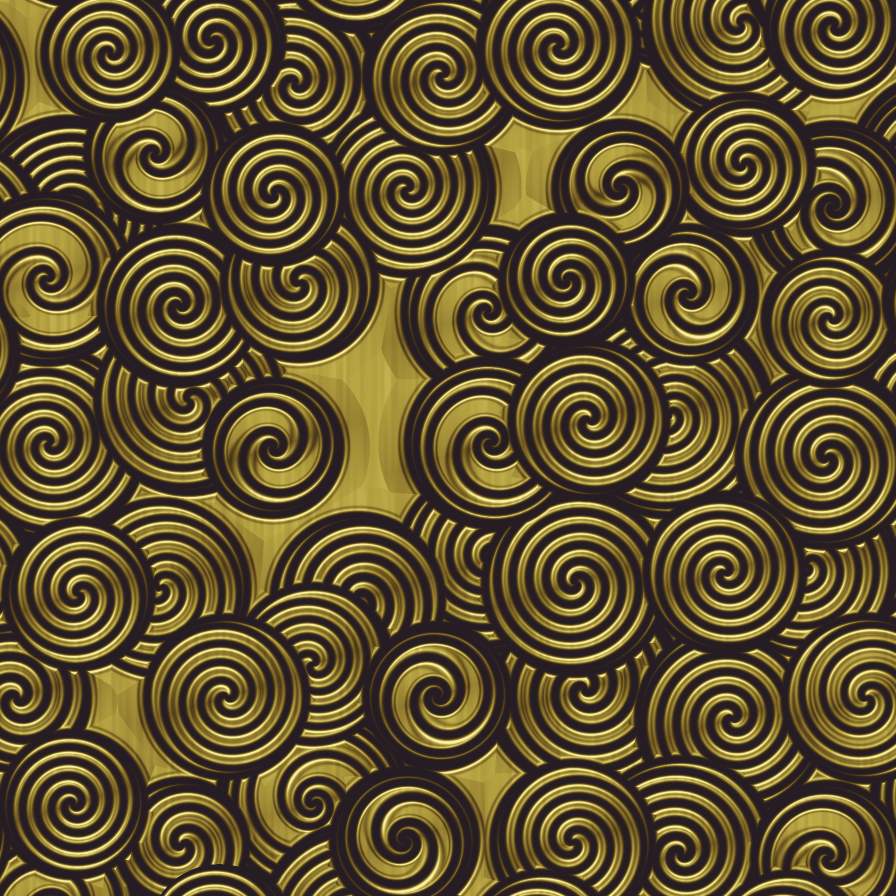
Reproduce this pattern procedurally as a Shadertoy shader.

```glsl
const float TAU = 6.28318531;
const float GRID = 7.0;              // discs along the canvas height
const float JITTER = 0.75;           // disc scatter inside its cell
const float RADIUS_LOW = 0.114;      // radius of the undermost discs
const float RADIUS_TOP = 0.070;      // radius of the uppermost discs
const float PITCH_MIN = 0.0150;      // distance between neighbouring ridges
const float PITCH_MAX = 0.0220;
const float GROOVE_HALF = 0.0031;
const float RIM_INSIDE = 0.0022;     // dark outline within a disc
const float RIM_OUTSIDE = 0.0044;    // dark shadow around a disc
const float EDGE_SOFT = 0.0010;
const float WIDE_SHARE = 0.17;       // share of discs with broad bands
const float WIDE_WARP = 0.58;
const float BRUSH_AMOUNT = 0.40;
const vec2 LIGHT = vec2(-0.29, 0.957);
const int SAMPLES = 2;

// Metal tones from groove to highlight
const vec3 TONES[6] = vec3[6](
    vec3(0.145, 0.115, 0.138), vec3(0.21, 0.155, 0.105),
    vec3(0.37, 0.285, 0.105), vec3(0.55, 0.46, 0.17),
    vec3(0.72, 0.65, 0.26), vec3(0.97, 0.94, 0.64));

vec3 hash3(vec2 p) {
    vec3 q = fract(p.xyx * vec3(0.1031, 0.1030, 0.0973));
    q += dot(q, q.yxz + 33.33);
    return fract((q.xxy + q.yzz) * q.zyx);
}

float valueNoise(vec2 p) {
    vec2 i = floor(p), f = fract(p);
    f = f * f * (3.0 - 2.0 * f);
    float low = mix(hash3(i).x, hash3(i + vec2(1, 0)).x, f.x);
    float high = mix(hash3(i + vec2(0, 1)).x, hash3(i + vec2(1, 1)).x, f.x);
    return mix(low, high, f.y);
}

// Centre, radius and stacking priority of the disc in a cell
vec4 discAt(vec2 cell) {
    vec3 h = hash3(cell + 17.0);
    vec2 centre = (cell + 0.5 + JITTER * (h.xy - 0.5)) / GRID;
    float radius = mix(RADIUS_LOW, RADIUS_TOP, h.z) + 0.012 * (hash3(cell + 91.0).x - 0.5);
    return vec4(centre, radius, h.z);
}

// Two-armed spiral: outward direction in xy, depth inside the ridge in z
vec3 spiralRidge(vec2 p, float radius, vec2 cell) {
    vec3 h = hash3(cell + 53.0), g = hash3(cell + 131.0);
    float r = max(length(p), 1e-4), q = r / radius;
    float warp = g.x < WIDE_SHARE ? WIDE_WARP : 0.16 * g.y;
    float turns = radius / mix(PITCH_MIN, PITCH_MAX, h.x);
    float spin = h.y < 0.5 ? -1.0 : 1.0;
    float phase = turns * (q + warp * sin(TAU * q) / TAU)
                + spin * atan(p.y, p.x) * 2.0 / TAU + h.z;
    float slope = length(vec2(turns / radius * (1.0 + warp * cos(TAU * q)), 2.0 / (TAU * r)));
    float side = fract(phase) - 0.5;
    float depth = (0.5 - abs(side)) / slope - GROOVE_HALF * mix(0.85, 1.2, g.z);
    return vec3(p / r * (side < 0.0 ? -1.0 : 1.0), depth);
}

// Depth and outward direction of the visible relief
vec3 relief(vec2 uv) {
    vec2 home = floor(uv * GRID), topCell = home;
    vec4 top = vec4(0.0, 0.0, 0.0, -1.0);
    for (int k = 0; k < 9; k++) {
        vec2 cell = home + vec2(k % 3, k / 3) - 1.0;
        vec4 disc = discAt(cell);
        if (disc.w > top.w && distance(uv, disc.xy) < disc.z) {
            top = disc;
            topCell = cell;
        }
    }
    vec3 surface = vec3(LIGHT, 0.03);
    if (top.w >= 0.0) {
        vec2 p = uv - top.xy;
        surface = spiralRidge(p, top.z, topCell);
        float rim = top.z - length(p) - RIM_INSIDE;
        if (rim < surface.z) surface = vec3(normalize(p), rim);
    }
    // Cut by the shadows of all discs lying above
    for (int k = 0; k < 9; k++) {
        vec4 disc = discAt(home + vec2(k % 3, k / 3) - 1.0);
        vec2 toDisc = disc.xy - uv;
        float clearance = length(toDisc) - disc.z - RIM_OUTSIDE;
        if (disc.w > top.w && clearance < surface.z)
            surface = vec3(normalize(toDisc), clearance);
    }
    return surface;
}

float bump(float x, float centre, float width) {
    float t = (x - centre) / width;
    return exp(-t * t);
}

vec3 metal(vec2 uv) {
    vec3 s = relief(uv);
    float depth = s.z, lit = dot(s.xy, LIGHT), sheen = abs(lit);
    float brush = valueNoise(uv * vec2(260.0, 14.0)) - 0.5;
    // Rounded body, polished line, reflected dark line, flat plateau
    float tone = 1.0 + smoothstep(0.0, 0.0036, depth) * (1.35 + 1.45 * sheen + BRUSH_AMOUNT * brush);
    tone += bump(depth, 0.0032, 0.0013) * (0.25 + 1.7 * max(lit, 0.0) + 0.5 * max(-lit, 0.0));
    tone -= bump(depth, 0.0066, 0.0013) * 0.9;
    tone += smoothstep(0.0065, 0.0095, depth) * (0.9 - 0.7 * sheen);
    tone *= smoothstep(-EDGE_SOFT, EDGE_SOFT, depth);
    vec3 colour = TONES[0];
    for (int i = 1; i < 6; i++)
        colour = mix(colour, TONES[i], clamp(tone - float(i - 1), 0.0, 1.0));
    return colour;
}

void mainImage(out vec4 fragColor, in vec2 fragCoord) {
    vec3 sum = vec3(0.0);
    for (int k = 0; k < SAMPLES * SAMPLES; k++) {
        vec2 offset = (vec2(k % SAMPLES, k / SAMPLES) + 0.5) / float(SAMPLES) - 0.5;
        sum += metal((fragCoord + offset) / iResolution.y);
    }
    fragColor = vec4(sum / float(SAMPLES * SAMPLES), 1.0);
}
```
